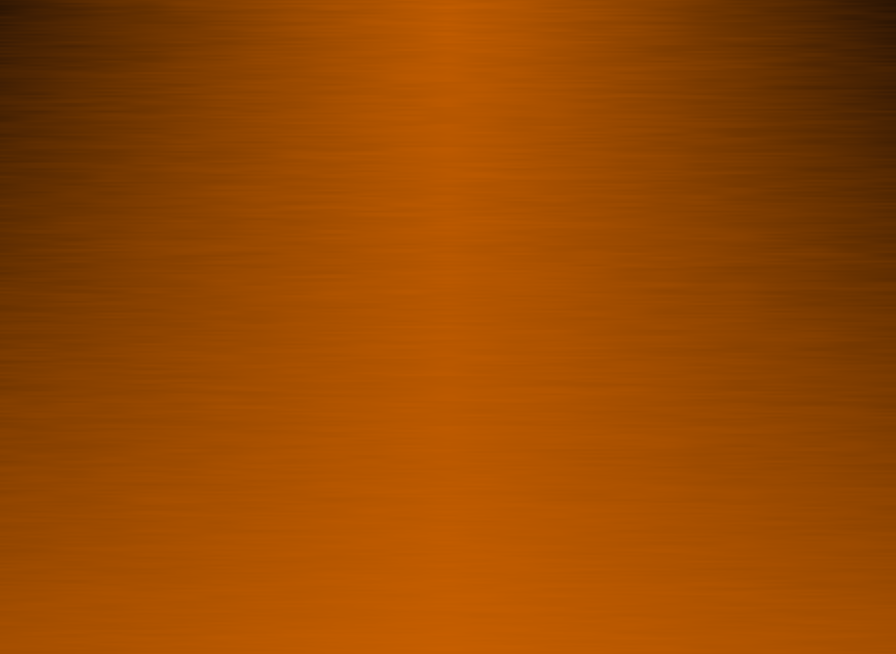
Give the GLSL for this background, as a Shadertoy shader.

```glsl
// Brushed copper-orange metal: bright centre and base, dark upper corners, fine horizontal grain.

float hash(vec2 p) {
    vec3 q = fract(vec3(p.xyx) * 0.1031);
    q += dot(q, q.yzx + 33.33);
    return fract((q.x + q.y) * q.z);
}

float valueNoise(vec2 p) {
    vec2 cell = floor(p), f = fract(p);
    f = f * f * (3.0 - 2.0 * f);
    float low = mix(hash(cell), hash(cell + vec2(1.0, 0.0)), f.x);
    float high = mix(hash(cell + vec2(0.0, 1.0)), hash(cell + vec2(1.0, 1.0)), f.x);
    return mix(low, high, f.y);
}

// Layers of long, thin streaks, centred on zero
float brushedGrain(vec2 uv) {
    float grain = 0.0;
    vec2 scale = vec2(5.0, 85.0);
    float weight = 0.35;
    for (int i = 0; i < 3; i++) {
        grain += weight * (valueNoise(uv * scale + float(i) * 37.0) - 0.5);
        scale *= vec2(2.2, 2.0);
        weight *= 1.4;
    }
    return grain;
}

void mainImage(out vec4 fragColor, in vec2 fragCoord) {
    vec2 uv = fragCoord / iResolution.xy;
    float side = abs(uv.x - 0.5) * 2.0;

    // Central sheen, falling off more steeply towards the top
    float sheen = 0.77 - 0.16 * uv.y + 0.13 * uv.y * uv.y;
    float falloff = 0.12 + 0.22 * uv.y + 0.2 * uv.y * uv.y;
    float light = sheen - falloff * pow(side, 1.2);
    light -= 0.02 * uv.y * smoothstep(0.6, 1.0, uv.x);

    // Grain shows most where the metal is dark
    light += brushedGrain(uv) * mix(0.025, 0.06, uv.y) * (0.8 + 0.4 * side);

    vec3 copper = vec3(1.0, 0.475, 0.0) * light;
    copper.b += 0.012 * smoothstep(0.45, 0.2, light);
    fragColor = vec4(clamp(copper, 0.0, 1.0), 1.0);
}
```
